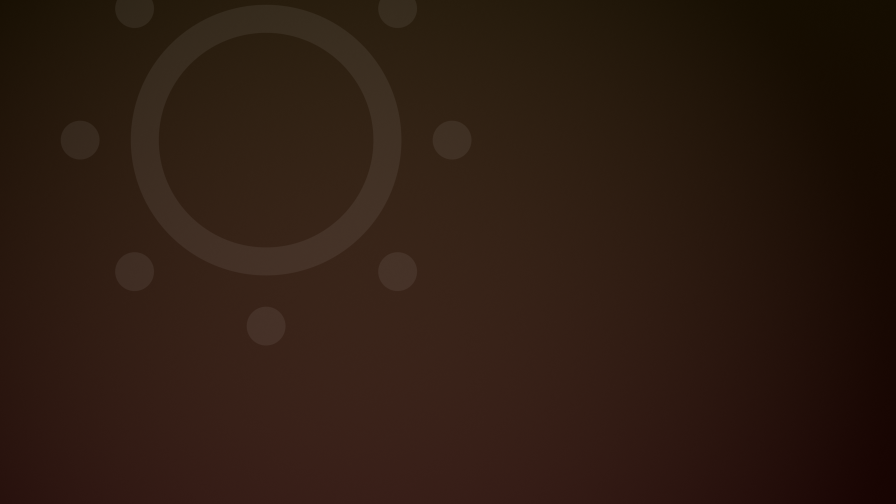
Give the GLSL for this background, as a Shadertoy shader.

```glsl
// Dim brown glow behind a pale translucent sun: one ring circled by eight dots.
#define SUN_CENTER vec2(0.528, 0.722)
#define RING_RADIUS 0.2407
#define RING_HALF_WIDTH 0.0278
#define ORBIT_RADIUS 0.369
#define DOT_RADIUS 0.0385
#define DOT_COUNT 8.0
#define SUN_OPACITY 0.065
#define GLOW_CENTER vec2(0.72, 0.28)
#define GLOW_RADIUS 1.05
#define GLOW_COLOR vec3(0.140, 0.115, 0.095)
#define BASE_BOTTOM vec3(0.090, 0.012, 0.006)
#define BASE_TOP vec3(0.083, 0.053, 0.004)

const float TAU = 6.28319;

// Parabolic falloff, eased smoothly to zero at the rim.
float glowAmount(vec2 p) {
    vec2 d = (p - GLOW_CENTER) / GLOW_RADIUS;
    float w = 1.0 - dot(d, d);
    return 0.5 * (w + sqrt(w * w + 0.008));
}

// Signed distance to the ring and its orbiting dots.
float sunDistance(vec2 p) {
    float radius = length(p);
    float ring = abs(radius - RING_RADIUS) - RING_HALF_WIDTH;

    // Fold the plane into one sector per dot.
    float sector = TAU / DOT_COUNT;
    float angle = atan(p.y, p.x);
    angle -= sector * floor(angle / sector + 0.5);
    vec2 folded = radius * vec2(cos(angle), sin(angle));
    float dots = length(folded - vec2(ORBIT_RADIUS, 0.0)) - DOT_RADIUS;

    return min(ring, dots);
}

float hash(vec2 p) {
    return fract(sin(dot(p, vec2(12.99, 78.23))) * 43758.5);
}

void mainImage(out vec4 fragColor, in vec2 fragCoord) {
    vec2 p = fragCoord / iResolution.y;
    float pixel = 1.0 / iResolution.y;

    // Background
    vec3 color = mix(BASE_BOTTOM, BASE_TOP, p.y) + GLOW_COLOR * glowAmount(p);

    // Translucent sun
    float d = sunDistance(p - SUN_CENTER);
    float coverage = 1.0 - smoothstep(-0.7 * pixel, 0.7 * pixel, d);
    color = mix(color, vec3(1.0), SUN_OPACITY * coverage);

    // Dither against banding
    color += (hash(fragCoord) - 0.5) / 255.0;
    fragColor = vec4(clamp(color, 0.0, 1.0), 1.0);
}
```
